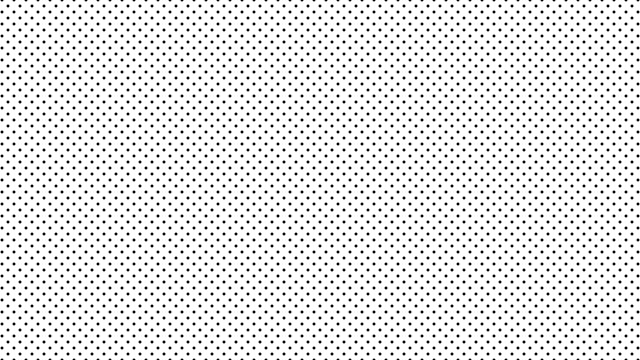
Give the GLSL for this pattern, as a WebGL 1 fragment shader.

```glsl
precision highp float;

// Small black polka dots on white, in staggered rows: 30 cells down the height.
// Two square lattices, offset by half a cell, give each point its nearest dot;
// the disc edge is smoothed over one pixel.

uniform vec2 u_resolution;

// Distance to the nearest centre of a unit lattice shifted by offset.
float latticeDistance(vec2 p, vec2 offset) {
    return length(fract(p + offset) - 0.5);
}

void main() {
    // Cell units, symmetric about the middle of the canvas.
    float cellsPerPixel = 30.0 / u_resolution.y;
    vec2 p = (gl_FragCoord.xy - 0.5 * u_resolution) * cellsPerPixel;

    // Alternate rows are shifted by half a cell.
    float centreDistance = min(latticeDistance(p, vec2(0.0, 0.5)),
                               latticeDistance(p, vec2(0.5, 0.0)));

    // Disc coverage with a one-pixel edge.
    float ink = clamp((0.119 - centreDistance) / cellsPerPixel + 0.5, 0.0, 1.0);

    vec3 paperColor = vec3(1.0);
    vec3 inkColor = vec3(0.015);
    gl_FragColor = vec4(mix(paperColor, inkColor, ink), 1.0);
}
```
